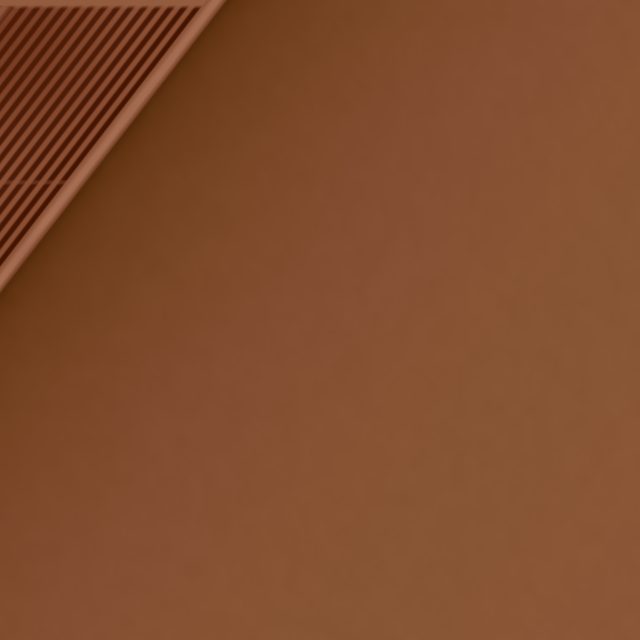
Give the GLSL for this texture, as a WebGL 2 fragment shader.

```glsl
#version 300 es
precision highp float;

uniform vec2 u_resolution;
out vec4 fragColor;

// Layout, in canvas units
const vec2 EDGE_START = vec2(0.0, 0.542);
const vec2 EDGE_NORMAL = vec2(0.791, -0.612);
const float FRAME_WIDTH = 0.0245;
const float SLAT_PITCH = 0.0165;
const float TOP_RAIL = 0.989;
const float CROSSBAR_Y = 0.715;
const float SOFTNESS = 0.0022;

// Wall shading
const float SHADE_FALLOFF = 0.26;
const float CONTACT_WIDTH = 0.014;
const float TINT_AMOUNT = 0.007;
const float TINT_CENTER = 0.40;
const float TINT_PERIOD = 0.80;
const float GRAIN_AMOUNT = 0.016;

// Palette
const vec3 WALL_DARK = vec3(0.405, 0.208, 0.082);
const vec3 WALL_LIGHT = vec3(0.543, 0.338, 0.216);
const vec3 CONTACT = vec3(0.300, 0.145, 0.030);
const vec3 FRAME_LIGHT = vec3(0.645, 0.425, 0.315);
const vec3 FRAME_SHADE = vec3(0.480, 0.260, 0.150);
const vec3 SLAT_LIGHT = vec3(0.545, 0.310, 0.205);
const vec3 SLAT_DARK = vec3(0.265, 0.080, 0.005);

float hash(vec2 p) {
    vec3 q = fract(vec3(p.xyx) * 0.1031);
    q += dot(q, q.yzx + 33.33);
    return fract((q.x + q.y) * q.z);
}

float valueNoise(vec2 p) {
    vec2 cell = floor(p);
    vec2 f = fract(p);
    f = f * f * (3.0 - 2.0 * f);
    float low = mix(hash(cell), hash(cell + vec2(1.0, 0.0)), f.x);
    float high = mix(hash(cell + vec2(0.0, 1.0)), hash(cell + 1.0), f.x);
    return mix(low, high, f.y);
}

float fbm(vec2 p) {
    float sum = 0.0;
    float weight = 0.5;
    for (int i = 0; i < 4; i++) {
        sum += weight * valueNoise(p);
        p = p * 2.03 + 17.0;
        weight *= 0.5;
    }
    return sum;
}

vec3 wallColor(vec2 p, float d) {
    float depth = max(d, 0.0);
    vec3 color = mix(WALL_LIGHT, WALL_DARK, exp(-depth / SHADE_FALLOFF));
    color = mix(color, CONTACT, 0.8 * exp(-depth / CONTACT_WIDTH));
    // Slow drift between reddish and olive bands along the edge
    float waver = 0.15 * (valueNoise(p * 5.0) - 0.5);
    float tint = cos(6.28319 * (d + waver - TINT_CENTER) / TINT_PERIOD);
    color += TINT_AMOUNT * tint * vec3(0.3, -0.5, 0.9);
    // Faint plaster mottling
    return color + GRAIN_AMOUNT * (fbm(p * vec2(46.0, 36.0)) - 0.47);
}

vec3 grilleColor(vec2 p, float d, float blur) {
    // Slats run parallel to the frame; a groove lies just inside it
    float inward = -d - FRAME_WIDTH - 0.0045;
    float wave = 0.5 + 0.5 * cos(6.28319 * inward / SLAT_PITCH);
    float groove = smoothstep(0.08, 0.92, wave);
    float nearFrame = 1.0 - smoothstep(0.0, 0.08, inward);
    vec3 color = mix(SLAT_LIGHT, SLAT_DARK, groove * mix(0.88, 1.0, nearFrame));
    // Deeper shade toward the upper left
    float shade = 1.0 - smoothstep(0.02, 0.22, length(p - vec2(0.02, 0.94)));
    color = mix(color, SLAT_DARK * 1.2, 0.32 * shade);
    // Horizontal rails
    float bar = 1.0 - smoothstep(0.001, 0.005, abs(p.y - CROSSBAR_Y));
    color = mix(color, SLAT_LIGHT, 0.4 * bar);
    float rail = smoothstep(TOP_RAIL - blur * 2.0, TOP_RAIL + blur * 2.0, p.y);
    float corner = smoothstep(0.0, 0.016, dot(p - vec2(0.012, 0.968), vec2(-0.791, 0.612)));
    return mix(color, mix(FRAME_SHADE, FRAME_LIGHT, 0.6), max(rail, 0.7 * corner));
}

vec3 frameColor(vec2 p, float d) {
    float across = clamp(-d / FRAME_WIDTH, 0.0, 1.0);
    float ridge = smoothstep(0.0, 0.4, across) * (1.0 - 0.65 * smoothstep(0.55, 1.0, across));
    vec3 color = mix(FRAME_SHADE, FRAME_LIGHT, ridge);
    return color + 0.04 * (fbm(vec2(d * 160.0, p.y * 18.0)) - 0.47);
}

void main() {
    vec2 p = gl_FragCoord.xy / u_resolution;
    float blur = max(SOFTNESS, 0.75 / min(u_resolution.x, u_resolution.y));
    float d = dot(p - EDGE_START, EDGE_NORMAL);

    // Grille, then frame, then wall from the upper left outward
    vec3 color = grilleColor(p, d, blur);
    color = mix(color, frameColor(p, d), smoothstep(-blur, blur, d + FRAME_WIDTH));
    color = mix(color, wallColor(p, d), smoothstep(-blur, blur, d));
    fragColor = vec4(clamp(color, 0.0, 1.0), 1.0);
}
```
